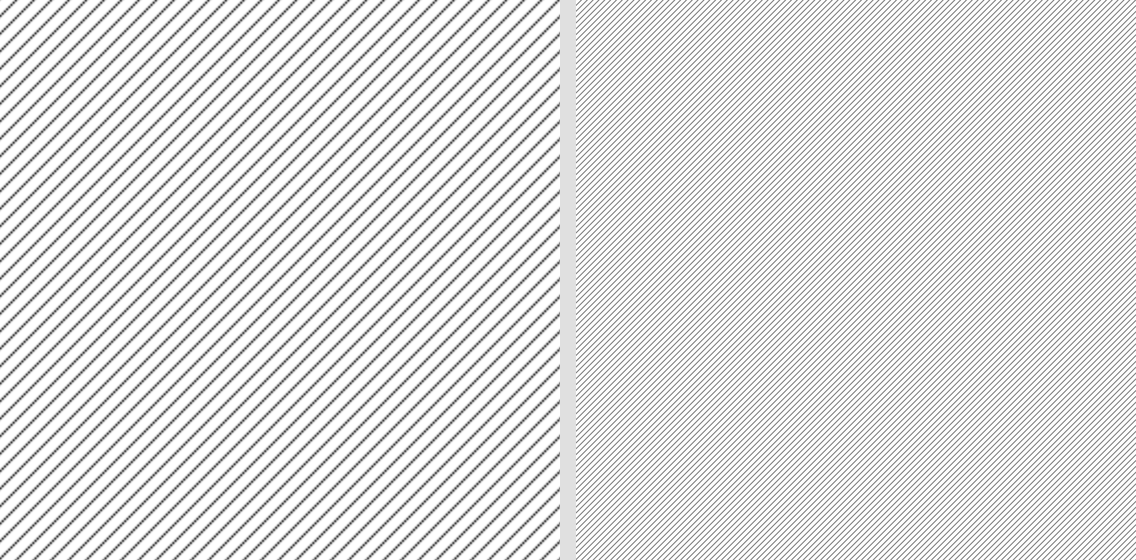
Left: one tile. Right: repeated 3 by 3.
Give the GLSL for this pattern, as a WebGL 2 fragment shader.

```glsl
#version 300 es
precision highp float;
// Fine beaded pinstripes rising at 45 degrees, soft dark grey on white.

#define REPEATS 32.0        // stripes across and down the canvas
#define BEADS 8.0           // beads on each stripe within one repeat
#define STRIPE_SHIFT 0.9375 // stripe position within its repeat
#define SOFTNESS 0.082      // stripe spread, in repeats
#define INK 0.60            // mean darkness along the stripe's centre
#define BEADING 0.27        // darkness swing from gap to bead

uniform vec2 u_resolution;
out vec4 fragColor;

const float TAU = 6.283185;
const vec3 PAPER_COLOR = vec3(1.0);
const vec3 INK_COLOR = vec3(0.0);

// Signed offset from the nearest stripe centre, in repeats.
float stripeOffset(vec2 uv) {
    return fract((uv.x - uv.y) * REPEATS - STRIPE_SHIFT + 0.5) - 0.5;
}

// Soft bell-shaped section across a stripe.
float stripeProfile(float offset) {
    float d = offset / SOFTNESS;
    return exp(-0.5 * d * d);
}

// Rhythm of beads and gaps along the stripes.
float beadRhythm(vec2 uv) {
    float along = (uv.x + uv.y) * REPEATS * BEADS * 0.5;
    return 1.0 - BEADING * cos(TAU * fract(along - 0.5) + 0.5 * TAU);
}

void main() {
    vec2 uv = gl_FragCoord.xy / u_resolution;
    float darkness = INK * stripeProfile(stripeOffset(uv)) * beadRhythm(uv);
    fragColor = vec4(mix(PAPER_COLOR, INK_COLOR, darkness), 1.0);
}
```
